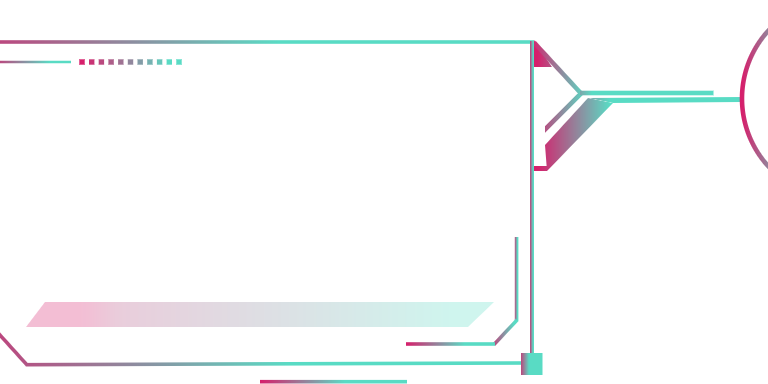
A Shadertoy shader for this background:

```glsl
// Draws a thin pink-to-teal interface frame with connectors on a white ground.

const float GRID_HEIGHT = 384.0;   // layout grid is 768 x 384, y pointing down
const vec3 PAPER = vec3(1.0);
const vec3 PINK = vec3(0.84, 0.12, 0.42);
const vec3 TEAL = vec3(0.35, 0.86, 0.77);
const float THIN = 2.5;
const float LINE = 3.6;
const float THICK = 4.6;
const float BAND_ALPHA = 0.29;
const float DOT_COUNT = 11.0;
const float DOT_PITCH = 9.7;
const vec2 DOT_START = vec2(82.0, 62.0);
const vec2 RING_CENTER = vec2(842.5, 98.5);
const float RING_RADIUS = 100.5;

// Distance to an axis-aligned box given by two corners
float box(vec2 p, vec2 lo, vec2 hi) {
    vec2 d = abs(p - 0.5 * (lo + hi)) - 0.5 * (hi - lo);
    return max(d.x, d.y);
}

// Distance to a straight bar with square ends
float bar(vec2 p, vec2 a, vec2 b, float width) {
    vec2 dir = normalize(b - a);
    vec2 q = p - 0.5 * (a + b);
    float along = abs(dot(q, dir)) - 0.5 * length(b - a);
    float across = abs(dot(q, vec2(-dir.y, dir.x))) - 0.5 * width;
    return max(along, across);
}

// Signed distance to the line a-b, negative on the inner side
float edge(vec2 p, vec2 a, vec2 b) {
    vec2 dir = normalize(b - a);
    return dot(p - a, vec2(dir.y, -dir.x));
}

// Convex quadrilateral, corners clockwise on screen
float quad(vec2 p, vec2 a, vec2 b, vec2 c, vec2 d) {
    return max(max(edge(p, a, b), edge(p, b, c)),
               max(edge(p, c, d), edge(p, d, a)));
}

vec3 ramp(float x, float pinkX, float tealX) {
    return mix(PINK, TEAL, clamp((x - pinkX) / (tealX - pinkX), 0.0, 1.0));
}

void paint(inout vec3 color, float dist, vec3 ink, float pixel) {
    color = mix(color, ink, clamp(0.5 - dist / pixel, 0.0, 1.0));
}

void mainImage(out vec4 fragColor, in vec2 fragCoord) {
    float pixel = GRID_HEIGHT / iResolution.y;
    vec2 p = vec2(fragCoord.x, iResolution.y - fragCoord.y) * pixel;
    vec3 color = PAPER;
    float d;

    // Translucent slanted band
    d = quad(p, vec2(45, 302), vec2(494, 302), vec2(468, 327), vec2(26, 327));
    vec3 bandInk = p.x < 130.0
        ? mix(PINK, ramp(0.3, 0.0, 1.0), smoothstep(75.0, 130.0, p.x))
        : ramp(p.x, -10.0, 450.0);
    paint(color, d, mix(PAPER, bandInk, BAND_ALPHA), pixel);

    // Top rule and short rule
    d = bar(p, vec2(-5, 42), vec2(534, 42), LINE);
    paint(color, d, ramp(p.x, -80.0, 280.0), pixel);
    d = bar(p, vec2(-5, 62), vec2(71, 62), THIN);
    paint(color, d, ramp(p.x, -15.0, 50.0), pixel);

    // Row of square dots
    float index = clamp(round((p.x - DOT_START.x) / DOT_PITCH), 0.0, DOT_COUNT - 1.0);
    vec2 dotCenter = DOT_START + vec2(index * DOT_PITCH, 0.0);
    d = box(p, dotCenter - 2.7, dotCenter + 2.7);
    paint(color, d, ramp(index, 0.0, DOT_COUNT - 2.0), pixel);

    // Bottom rule with its sloping corner, and the segment below
    d = min(bar(p, vec2(-10, 324), vec2(27.5, 365.5), LINE),
            bar(p, vec2(26, 364.7), vec2(522, 363), LINE));
    paint(color, d, ramp(p.x, -80.0, 290.0), pixel);
    d = bar(p, vec2(260, 381.7), vec2(407, 381.7), LINE);
    paint(color, d, ramp(p.x, 260.0, 345.0), pixel);

    // Right upright and corner block
    d = box(p, vec2(530, 41), vec2(534, 354));
    paint(color, d, ramp(p.x, 529.5, 533.0), pixel);
    d = box(p, vec2(521, 353), vec2(542.5, 375));
    paint(color, d, ramp(p.x, 519.0, 529.0), pixel);

    // Inner bracket
    d = bar(p, vec2(516.6, 237), vec2(516.6, 321), LINE);
    paint(color, d, ramp(p.x, 514.0, 517.5), pixel);
    d = bar(p, vec2(517, 320), vec2(494, 344.5), LINE);
    paint(color, d, ramp(p.x, 488.0, 514.0), pixel);
    d = bar(p, vec2(406, 344), vec2(495, 344), LINE);
    paint(color, d, ramp(p.x, 406.0, 465.0), pixel);

    // Upper connector: wedge, fork and stem
    d = quad(p, vec2(534, 40), vec2(552, 67), vec2(543, 67), vec2(534, 67));
    paint(color, d, ramp(p.x, 537.0, 590.0), pixel);
    d = bar(p, vec2(534, 42.5), vec2(582, 94.5), THICK);
    d = min(d, bar(p, vec2(582, 92.5), vec2(542, 132.5), THICK));
    d = max(d, 534.0 - p.x);
    d = max(d, min(545.0 - p.x, p.y - 100.0));
    paint(color, d, ramp(p.x, 530.0, 585.0), pixel);
    d = bar(p, vec2(580, 93), vec2(713.5, 93), THICK);
    paint(color, d, ramp(p.x, 550.0, 592.0), pixel);

    // Lower connector: foot, slanted body and tail
    d = box(p, vec2(534, 166), vec2(547, 171));
    d = min(d, quad(p, vec2(588, 98), vec2(613, 103), vec2(547, 171), vec2(545, 145)));
    d = min(d, quad(p, vec2(588, 98), vec2(742, 97), vec2(742, 102), vec2(613, 103)));
    paint(color, d, ramp(p.x, 537.0, 610.0), pixel);

    // Ring entering from the right
    d = abs(length(p - RING_CENTER) - RING_RADIUS) - 0.5 * THICK;
    paint(color, d, ramp(p.x, 742.0, 792.0), pixel);

    fragColor = vec4(color, 1.0);
}
```
